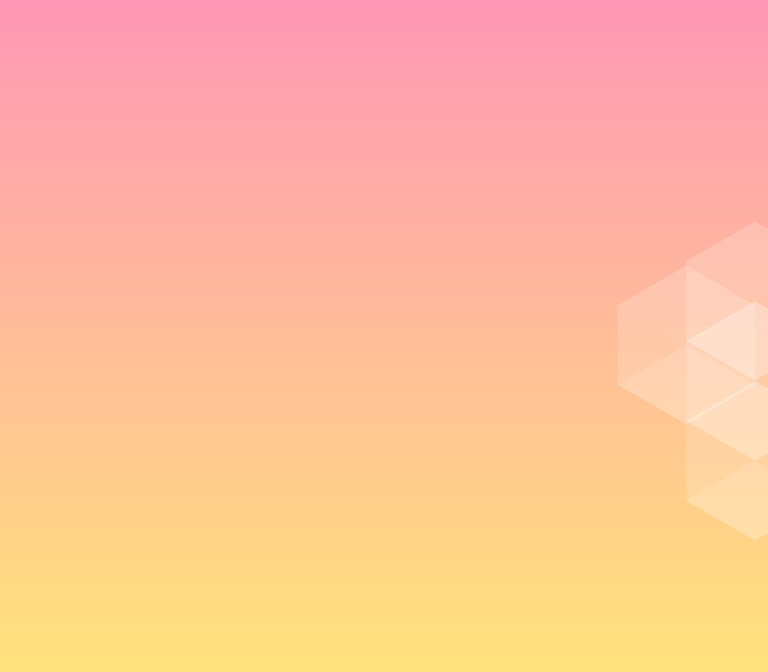
Give the GLSL for this background, as a Shadertoy shader.

```glsl
// Background gradient
const vec3 SKY_TOP = vec3(1.0, 0.592, 0.714);
const vec3 SKY_BOTTOM = vec3(1.0, 0.888, 0.485);

// Translucent cubes, in units of the canvas height
const vec3 CUBE_TINT = vec3(1.0, 0.995, 0.985);
const float CUBE_RADIUS = 0.1183;
const vec2 LEFT_CUBE = vec2(1.0216, 0.4866);
const vec2 STACK_TOP = vec2(1.1235, 0.5521);
const float STACK_STEP = 0.119;
const int STACK_COUNT = 3;

// Opacity of the cube faces
const float SIDE_ALPHA = 0.17;
const float TOP_ALPHA = 0.195;
const float BOTTOM_ALPHA = 0.27;

const vec2 SLANT = vec2(0.5, 0.8660254);

// Signed distance to a hexagon with a vertex at the top
float hexagon(vec2 p, float radius) {
    p = abs(p);
    return max(p.x, dot(p, SLANT)) - SLANT.y * radius;
}

// Signed distance to a flat rhombus, one face of the hexagonal cube
float rhombus(vec2 p, float radius) {
    return dot(abs(p), SLANT) - 0.5 * SLANT.y * radius;
}

float coverage(float dist, float pixel) {
    return clamp(0.5 - dist / pixel, 0.0, 1.0);
}

// Lays one glassy cube over the colour
vec3 addCube(vec3 color, vec2 p, float pixel) {
    vec2 faceOffset = vec2(0.0, 0.5 * CUBE_RADIUS);
    float top = coverage(rhombus(p - faceOffset, CUBE_RADIUS), pixel);
    float bottom = coverage(rhombus(p + faceOffset, CUBE_RADIUS), pixel);
    float alpha = mix(SIDE_ALPHA, TOP_ALPHA, top);
    alpha = mix(alpha, BOTTOM_ALPHA, bottom);
    alpha *= coverage(hexagon(p, CUBE_RADIUS), pixel);
    return mix(color, CUBE_TINT, alpha);
}

void mainImage(out vec4 fragColor, in vec2 fragCoord) {
    vec2 uv = fragCoord / iResolution.y;
    float pixel = 1.0 / iResolution.y;

    vec3 color = mix(SKY_BOTTOM, SKY_TOP, uv.y);

    // One cube on the left, then an overlapping stack at the right edge
    color = addCube(color, uv - LEFT_CUBE, pixel);
    for (int i = 0; i < STACK_COUNT; i++) {
        vec2 center = STACK_TOP - vec2(0.0, float(i) * STACK_STEP);
        color = addCube(color, uv - center, pixel);
    }

    fragColor = vec4(color, 1.0);
}
```
